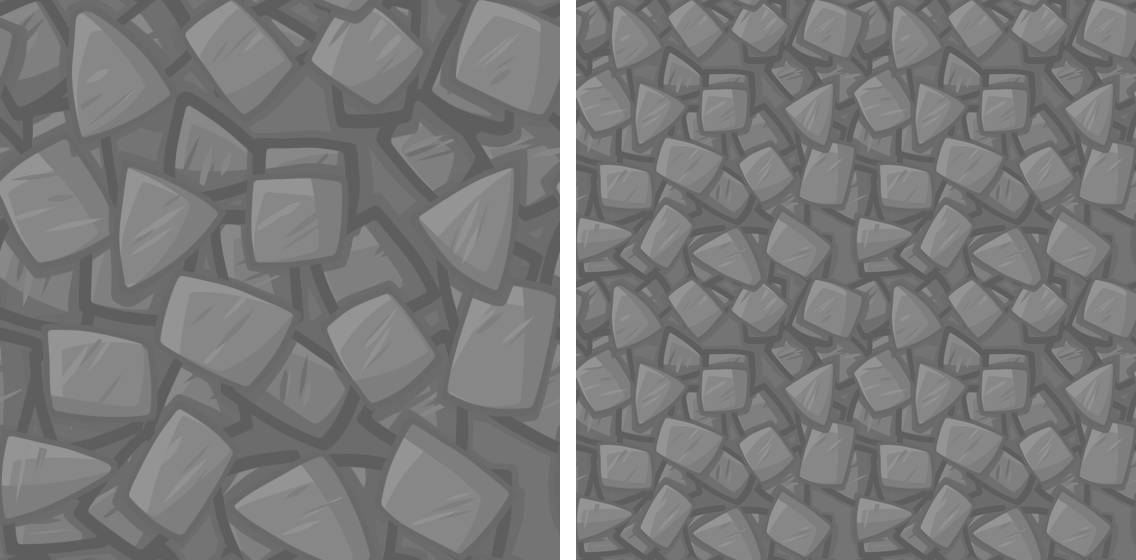
Left, the tile; right, the same tile 2 across and 2 down.
Write a WebGL 1 fragment shader that draws this texture.

```glsl
precision highp float;
// Seamless hand-painted grey rubble: pale angular stones over darker, outlined ones.
uniform vec2 u_resolution;

const float TAU = 6.2831853;
const float GROUND = 0.455;
const float SHADOW = 0.423;
// Tones of a stone: outline, shaded facet, body, lit facet
const vec4 UPPER_TONES = vec4(0.412, 0.494, 0.53, 0.582);
const vec4 LOWER_TONES = vec4(0.368, 0.435, 0.497, 0.532);

float hash(vec2 p) {
  return fract(sin(dot(p, vec2(127.1, 311.7))) * 43758.5453);
}

// Whole cell index wrapped to 0 .. period - 1, safe against rounding
vec2 wrapCell(vec2 cell, float period) {
  return floor(mod(cell + 0.5, period));
}

// Value noise that wraps after `period` cells
float noise(vec2 p, float period) {
  vec2 i = floor(p), f = fract(p);
  f = f * f * (3.0 - 2.0 * f);
  vec2 a = wrapCell(i, period), b = wrapCell(i + 1.0, period);
  return mix(mix(hash(a), hash(vec2(b.x, a.y)), f.x),
             mix(hash(vec2(a.x, b.y)), hash(b), f.x), f.y);
}

vec2 rotate(vec2 p, float a) {
  float c = cos(a), s = sin(a);
  return vec2(c * p.x + s * p.y, c * p.y - s * p.x);
}

float smoothMax(float a, float b, float k) {
  float h = max(k - abs(a - b), 0.0) / k;
  return max(a, b) + h * h * k * 0.25;
}

float inside(float d, float aa) {
  return 1.0 - smoothstep(-aa, aa, d);
}

// Distance to a stone with three or four gently bowed sides
float stoneDistance(vec2 p, vec2 seed, float size) {
  float sides = hash(seed + 3.1) < 0.45 ? 3.0 : 4.0;
  float inradius = size * (sides < 3.5 ? 0.066 : 0.079);
  float bow = 0.48;
  float d = length(p) - 0.125 * size; // blunts long tips
  float aspect = 0.8 + 0.2 * hash(seed + 9.3);
  p = rotate(p, hash(seed + 5.7) * TAU) * vec2(aspect, 1.0 / aspect);
  for (int k = 0; k < 4; k++) {
    float side = float(k);
    if (side >= sides) break;
    float a = TAU * (side + 0.28 * (hash(seed + side * 1.7 + 11.0) - 0.5)) / sides;
    float reach = inradius * (0.84 + 0.32 * hash(seed + side * 2.3 + 23.0));
    vec2 centre = -vec2(cos(a), sin(a)) * (bow - reach);
    d = smoothMax(d, length(p - centre) - bow, 0.007);
  }
  return d;
}

// Tapered brush stroke, lens shaped
float strokeDistance(vec2 p, float halfLength, float halfWidth) {
  float t = p.x / halfLength;
  return abs(p.y) - halfWidth * (1.0 - t * t);
}

float paintStone(float tone, vec2 p, vec2 seed, float size, vec4 tones,
                 float outline, float facet, float halo, float aa) {
  float d = stoneDistance(p, seed, size);
  tone = mix(tone, min(tone, SHADOW), inside(d - halo, aa));
  tone = mix(tone, tones.x, inside(d - outline, aa));

  // Facets: the parts that fall outside a shifted copy of the stone
  float lean = hash(seed + 31.0) - 0.5;
  vec2 toLight = rotate(vec2(-0.6, 0.8), lean);
  vec2 toShade = rotate(vec2(0.9, -0.42), lean * 1.6);
  float taper = dot(p, vec2(-toLight.y, toLight.x)) * (lean > 0.0 ? 0.3 : -0.3);
  float lit = stoneDistance(p + toLight * (0.03 + taper), seed, size);
  float shade = stoneDistance(p + toShade * (facet + taper), seed, size);
  float face = mix(tones.z, tones.w, 1.0 - inside(lit, aa));
  face = mix(face, tones.y, 1.0 - inside(shade, aa));

  // Brush strokes, alternately pale and dark
  float slant = 0.75 + 1.3 * lean;
  for (int k = 0; k < 4; k++) {
    vec2 s = seed + float(k) * 4.3 + 41.0;
    vec2 at = (vec2(hash(s), hash(s + 1.9)) - 0.5) * 0.1 * size;
    vec2 q = rotate(p - at, slant + 0.2 * (hash(s + 2.7) - 0.5));
    float stroke = strokeDistance(q, 0.022 + 0.035 * hash(s + 3.3), 0.002 + 0.005 * hash(s + 6.1));
    float mark = inside(max(stroke, d + 0.01), aa);
    face = mix(face, mod(float(k), 2.0) < 0.5 ? mix(tones.z, tones.w, 0.85) : tones.y, mark);
  }
  return mix(tone, face, inside(d, aa));
}

// One wrapping, staggered layer of stones painted over `tone`
float paintLayer(float tone, vec2 uv, float count, float layer, float size, vec4 tones,
                 float outline, float facet, float halo, float aa) {
  vec2 cell = floor(uv * count);
  for (int y = -1; y <= 1; y++) {
    for (int x = -1; x <= 1; x++) {
      vec2 id = cell + vec2(float(x), float(y));
      vec2 wrapped = wrapCell(id, count);
      vec2 seed = wrapped + layer;
      vec2 jitter = (vec2(hash(seed), hash(seed + 7.9)) - 0.5) * 0.32;
      float stagger = fract(wrapped.y * 0.5) < 0.25 ? -0.25 : 0.25;
      vec2 centre = (id + 0.5 + jitter + vec2(stagger, 0.0)) / count;
      float scale = size * (0.88 + 0.24 * hash(seed + 17.0));
      tone = paintStone(tone, uv - centre, seed, scale, tones, outline, facet, halo, aa);
    }
  }
  return tone;
}

void main() {
  vec2 uv = gl_FragCoord.xy / u_resolution;
  float aa = 0.8 / min(u_resolution.x, u_resolution.y);
  // Hand-drawn wobble
  vec2 wobble = vec2(noise(uv * 14.0, 14.0), noise(uv * 14.0 + 5.0, 14.0)) - 0.5;
  vec2 p = uv + wobble * 0.006;
  float halo = 0.017 + 0.016 * noise(uv * 9.0, 9.0);

  float patches = noise(uv * 10.0 + 3.0, 10.0);
  float tone = mix(GROUND, SHADOW, smoothstep(0.66, 0.68, patches));
  tone = paintLayer(tone, p, 5.0, 60.0, 0.93, LOWER_TONES, 0.021, 0.036, halo + 0.01, aa);
  tone = paintLayer(tone, p, 4.0, 130.0, 1.07, UPPER_TONES, 0.011, 0.036, halo, aa);
  gl_FragColor = vec4(vec3(tone), 1.0);
}
```
